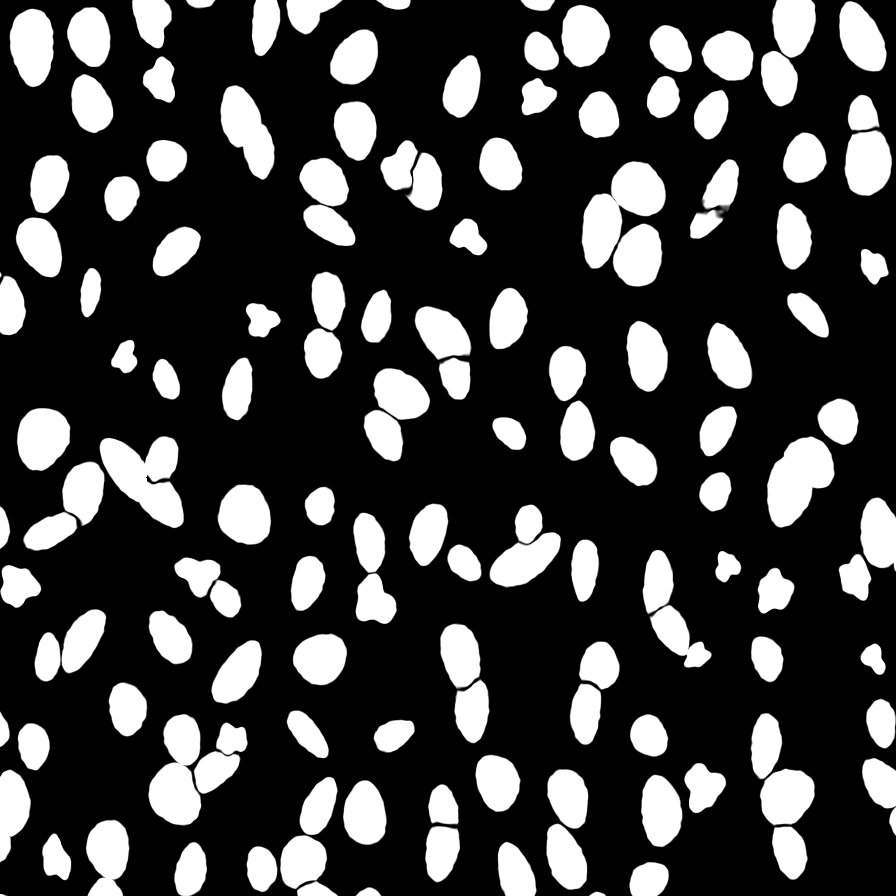
Reproduce this pattern procedurally as a WebGL 2 fragment shader.

```glsl
#version 300 es
precision highp float;
// Scattered white egg-shaped grains on black, parted by thin seams where they touch.

#define GRID 13.0        // grid cells across the canvas
#define PRESENCE 0.82    // share of cells that hold a grain
#define JITTER 0.78      // scatter inside a cell
#define MIN_RADIUS 0.016
#define MAX_RADIUS 0.034
#define MAX_ASPECT 2.3
#define TILT 1.15        // largest lean from vertical, radians
#define LOBED_SHARE 0.08 // share of small, knobbly grains
#define SEAM 0.0013      // half width of the dark seam
#define MERGED_SHARE 0.25
#define ROUGHNESS 0.0018
#define EDGE 0.0010      // half width of the smoothed edge

uniform vec2 u_resolution;
out vec4 fragColor;

const float TAU = 6.28319;
const vec3 BACKGROUND = vec3(0.0);
const vec3 GRAIN = vec3(1.0);

vec4 hash4(vec2 p) {
    vec4 q = fract(p.xyxy * vec4(0.1031, 0.1030, 0.0973, 0.1099));
    q += dot(q, q.wzxy + 33.33);
    return fract((q.xxyz + q.yzzw) * q.zywx);
}

float valueNoise(vec2 p) {
    vec2 i = floor(p);
    vec2 f = fract(p);
    f = f * f * (3.0 - 2.0 * f);
    float low = mix(hash4(i).x, hash4(i + vec2(1, 0)).x, f.x);
    float high = mix(hash4(i + vec2(0, 1)).x, hash4(i + vec2(1, 1)).x, f.x);
    return mix(low, high, f.y);
}

// Approximate signed distance to a wobbly, leaning ellipse
float grainDistance(vec2 p, vec4 form, vec4 wobble) {
    bool lobed = wobble.w < LOBED_SHARE;
    float radius = mix(MIN_RADIUS, MAX_RADIUS, 0.5 * (form.x + form.y));
    float stretch = sqrt(mix(1.08, MAX_ASPECT, form.z * (1.2 - 0.4 * form.x)));
    if (lobed) {
        radius *= 0.8;
        stretch = sqrt(stretch);
    }
    float lean = TILT * (form.w + wobble.x - 1.0);
    float c = cos(lean);
    float s = sin(lean);
    vec2 axes = radius * vec2(1.0 / stretch, stretch);
    vec2 q = vec2(c * p.x + s * p.y, c * p.y - s * p.x) / axes;

    float angle = atan(q.y, q.x);
    float outline = 1.0 + 0.04 * sin(2.0 * angle + TAU * wobble.y)
                        + 0.05 * sin(3.0 * angle + TAU * wobble.z);
    if (lobed) {
        outline += 0.15 * sin(3.0 * angle + TAU * wobble.y)
                 + 0.09 * sin(5.0 * angle + TAU * wobble.z);
    }
    float k = length(q);
    return k * (k - outline) / max(length(q / axes), 1e-4);
}

// Distance to the union of grains, cut by seams between neighbours
float fieldDistance(vec2 p) {
    vec2 home = floor(p * GRID);
    float nearest = 1.0;
    float second = 1.0;
    float nearestId = 0.0;
    float secondId = 0.0;
    for (int y = -1; y <= 1; y++) {
        for (int x = -1; x <= 1; x++) {
            vec2 cell = home + vec2(x, y);
            vec4 place = hash4(cell + 71.0);
            if (place.z > PRESENCE) continue;
            vec2 center = (cell + 0.5 + JITTER * (place.xy - 0.5)) / GRID;
            float d = grainDistance(p - center, hash4(cell + 233.0), hash4(cell + 419.0));
            if (d < nearest) {
                second = nearest;
                secondId = nearestId;
                nearest = d;
                nearestId = place.w;
            } else if (d < second) {
                second = d;
                secondId = place.w;
            }
        }
    }
    bool merged = fract(7.0 * (nearestId + secondId)) < MERGED_SHARE;
    float seam = SEAM - 0.5 * (second - nearest);
    return merged ? nearest : max(nearest, seam);
}

void main() {
    vec2 p = gl_FragCoord.xy / u_resolution.y;
    float d = fieldDistance(p) + ROUGHNESS * (valueNoise(p * 170.0) - 0.5);
    float coverage = 1.0 - smoothstep(-EDGE, EDGE, d);
    fragColor = vec4(mix(BACKGROUND, GRAIN, coverage), 1.0);
}
```
